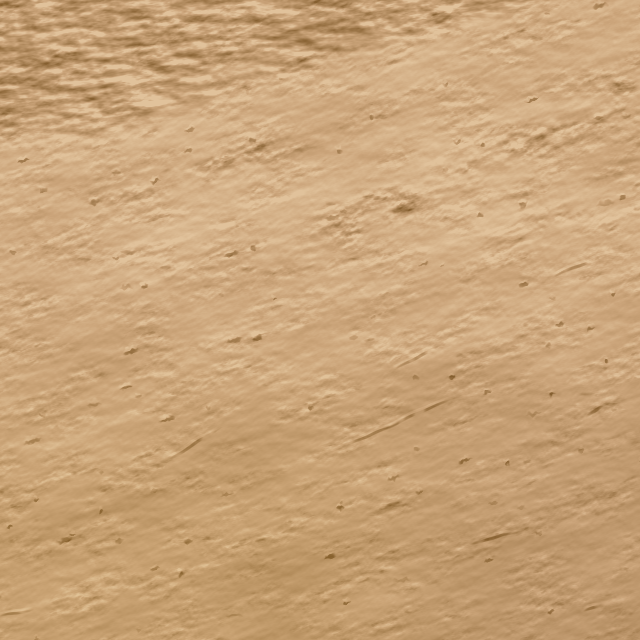
A Shadertoy shader for this texture:

```glsl
#define SAND vec3(0.80, 0.648, 0.483)
#define SHADE vec3(0.60, 0.45, 0.27)
#define PALE vec3(0.87, 0.745, 0.59)
#define GRAIN_ANGLE 0.30
#define GRAIN_DEPTH 0.17
#define ROUGH_DEPTH 0.52
#define TRACK_DEPTH 0.62
#define PEBBLE_CELLS 19.0
#define PEBBLE_SHARE 0.30
#define TWIG_COUNT 9

vec2 hash2(vec2 p) {
    vec3 q = fract(p.xyx * vec3(0.1031, 0.1030, 0.0973));
    q += dot(q, q.yzx + 33.33);
    return fract((q.xx + q.yz) * q.zy);
}

float cornerSlope(vec2 cell, vec2 offset) {
    float a = 6.2832 * hash2(cell + 71.0).x;
    return dot(vec2(cos(a), sin(a)), offset);
}

float gradientNoise(vec2 p) {
    vec2 i = floor(p), f = fract(p);
    vec2 u = f * f * f * (f * (f * 6.0 - 15.0) + 10.0);
    vec2 e = vec2(1.0, 0.0);
    float low = mix(cornerSlope(i, f), cornerSlope(i + e, f - e), u.x);
    float high = mix(cornerSlope(i + e.yx, f - e.yx), cornerSlope(i + 1.0, f - 1.0), u.x);
    return mix(low, high, u.y);
}

float fbm(vec2 p) {
    float sum = 0.0, amp = 0.5;
    for (int i = 0; i < 4; i++) {
        sum += amp * gradientNoise(p);
        p = p * 1.93 + 17.3;
        amp *= 0.55;
    }
    return sum;
}

// Light falls from above, so lower faces turn dark
float relief(vec2 p) {
    return fbm(p) - fbm(p + vec2(0.08, 0.32));
}

vec2 turn(vec2 p, float a) {
    return vec2(cos(a) * p.x + sin(a) * p.y, cos(a) * p.y - sin(a) * p.x);
}

float segmentDistance(vec2 p, vec2 a, vec2 b) {
    vec2 ab = b - a;
    return length(p - a - ab * clamp(dot(p - a, ab) / dot(ab, ab), 0.0, 1.0));
}

float track(vec2 p, vec2 a, vec2 b, float width) {
    float d = segmentDistance(p, a, b) / width;
    return exp(-d * d);
}

float blob(vec2 p, vec2 radius) {
    return 1.0 - smoothstep(0.4, 1.1, length(p / radius));
}

// Small clods: ragged dark underside, pale crest
float pebbles(vec2 uv) {
    vec2 p = uv * PEBBLE_CELLS, cell = floor(p);
    vec2 ragged = 0.09 * vec2(gradientNoise(p * 6.0), gradientNoise(p * 8.0 + 37.0));
    float tone = 0.0;
    for (int y = -1; y <= 1; y++)
    for (int x = -1; x <= 1; x++) {
        vec2 id = cell + vec2(x, y);
        vec2 h = hash2(id + 5.0), k = hash2(id + 43.0);
        vec2 q = turn(p - id - h, 0.1 + 0.3 * k.y) + ragged;
        vec2 radius = vec2(0.09 + 0.22 * h.x * h.x, 0.045 + 0.045 * h.y);
        float present = step(k.x, PEBBLE_SHARE) * (0.35 + 0.65 * k.y);
        tone += present * (0.05 * blob(q - vec2(0.0, 0.1), radius) - 0.21 * blob(q, radius));
    }
    return tone;
}

// Thin straight twigs and scratches, broken along their length
float twigs(vec2 uv) {
    float tone = 0.0, broken = smoothstep(-0.35, 0.1, gradientNoise(uv * 45.0));
    for (int i = 0; i < TWIG_COUNT; i++) {
        vec2 h = hash2(vec2(float(i) * 7.0 + 3.0, 19.0)), k = hash2(vec2(31.0, float(i) * 5.0));
        vec2 q = turn(uv - h * vec2(1.0, 0.62), 0.15 + 0.4 * k.x);
        q.y += 0.003 * gradientNoise(uv * 30.0);
        vec2 radius = vec2(0.015 + 0.06 * k.y * k.y, 0.0032);
        tone += 0.05 * blob(q - vec2(0.0, 0.0045), radius) - 0.14 * broken * blob(q, radius);
    }
    return tone;
}

void mainImage(out vec4 fragColor, in vec2 fragCoord) {
    vec2 uv = fragCoord / iResolution.xy;
    vec2 along = turn(uv, GRAIN_ANGLE);
    float drift = fbm(along * vec2(3.0, 9.0) + 4.0);
    float patches = smoothstep(-0.14, 0.2, fbm(along * vec2(9.0, 22.0) + 31.0));

    // Packed ground: paler across the middle, darker near the bottom
    float tone = mix(-0.034, 0.03, smoothstep(0.1, 0.68, uv.y)) + 0.09 * drift;
    tone -= 0.025 * smoothstep(0.5, 0.85, uv.x) * (1.0 - smoothstep(0.3, 0.5, uv.y));
    tone += GRAIN_DEPTH * relief(along * vec2(30.0, 68.0)) * (0.5 + 0.9 * patches);
    tone += 0.07 * relief(along * vec2(8.0, 28.0) + 50.0);

    // Loose crumbs, sparse and dark
    float crumbs = relief(along * vec2(24.0, 52.0) + 80.0);
    tone -= 0.5 * patches * max(-crumbs - 0.17, 0.0);

    // Churned soil in the upper left
    float edge = uv.y - 0.765 - 0.27 * uv.x + 0.1 * drift;
    float rough = smoothstep(-0.015, 0.045, edge);
    vec2 furrow = turn(uv, 0.07) * vec2(17.0, 52.0);
    tone += rough * (ROUGH_DEPTH * relief(furrow) + 0.17 * fbm(furrow * 0.35) - 0.07);

    // Broken wheel tracks
    float tracks = track(uv, vec2(0.46, 0.60), vec2(0.98, 0.85), 0.026);
    tracks += 0.8 * track(uv, vec2(0.15, 0.69), vec2(0.50, 0.79), 0.024);
    tracks += 0.5 * track(uv, vec2(0.78, 0.58), vec2(1.02, 0.79), 0.025);
    tracks += 0.5 * track(uv, vec2(0.05, 0.53), vec2(0.42, 0.58), 0.016);
    tracks *= (0.25 + 0.75 * patches) * (1.0 - rough);
    tone += tracks * (TRACK_DEPTH * relief(along * vec2(26.0, 52.0) + 9.0) - 0.06);

    tone += (1.0 - rough) * (pebbles(uv) + twigs(uv));

    // Tone to colour, with a warmer cast in the lower left
    vec3 color = mix(SAND, SHADE, clamp(-tone / 0.2, 0.0, 1.4));
    color = mix(color, PALE, clamp(tone / 0.07, 0.0, 1.15));
    color.b -= 0.02 * (1.0 - smoothstep(0.1, 0.6, uv.y)) * (1.0 - smoothstep(0.4, 0.9, uv.x));
    fragColor = vec4(color, 1.0);
}
```
